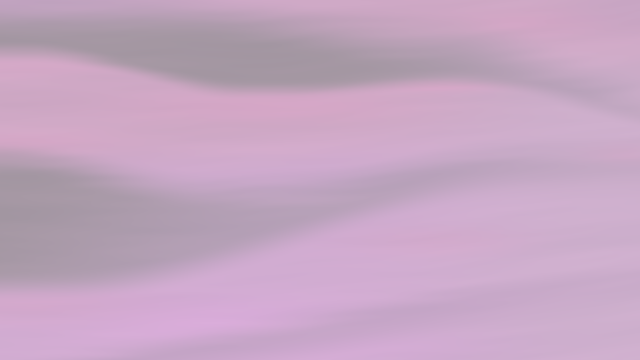
A Shadertoy shader for this background:

```glsl
#define ROSE vec3(0.81, 0.66, 0.772)
#define LILAC vec3(0.82, 0.675, 0.82)
#define PALE vec3(0.805, 0.69, 0.802)
#define ORCHID vec3(0.855, 0.675, 0.858)
#define BLUSH vec3(0.845, 0.65, 0.78)
#define GREY vec3(0.638, 0.59, 0.632)
#define MAUVE vec3(0.705, 0.625, 0.712)
#define VIOLET vec3(0.75, 0.635, 0.76)
#define STREAK_GAIN 0.015
#define STREAK_WARP 0.010

// Soft elliptical spot
float glow(vec2 p, vec2 centre, vec2 size) {
    vec2 d = (p - centre) / size;
    return exp(-dot(d, d));
}

// Coverage between two heights; softness.x is the lower edge, .y the upper
float band(float y, float low, float high, vec2 softness) {
    return smoothstep(low - softness.x, low + softness.x, y)
         * (1.0 - smoothstep(high - softness.y, high + softness.y, y));
}

// Long thin wisps from layered, warped sines
float streaks(vec2 p) {
    float sum = 0.0, gain = 0.5;
    vec2 freq = vec2(3.0, 28.0);
    for (int i = 0; i < 5; i++) {
        float phase = float(i) * 2.1;
        float warp = 1.3 * sin(p.x * freq.x * 1.7 + p.y * 9.0 + phase);
        sum += gain * sin(p.y * freq.y + warp + phase) * sin(p.x * freq.x + p.y * 7.0 + phase);
        freq *= vec2(1.5, 1.65);
        gain *= 0.72;
    }
    return sum;
}

// Pink and lilac sky behind the bands
vec3 skyColour(vec2 p) {
    vec3 c = mix(LILAC, ROSE, smoothstep(0.48, 0.68, p.y + 0.12 * (0.5 - p.x)));
    c = mix(c, PALE, 0.85 * smoothstep(0.5, 0.95, p.x) * (1.0 - smoothstep(0.7, 0.95, p.y)));
    c = mix(c, ORCHID, 0.85 * glow(p, vec2(0.34, 0.10), vec2(0.22, 0.08)));
    c = mix(c, ORCHID, 0.35 * glow(p, vec2(0.60, 0.03), vec2(0.22, 0.05)));
    c = mix(c, BLUSH, 0.70 * glow(p, vec2(0.42, 0.705), vec2(0.22, 0.045)));
    c = mix(c, BLUSH, 0.75 * glow(p, vec2(0.69, 0.765), vec2(0.10, 0.022)));
    c = mix(c, BLUSH, 0.60 * glow(p, vec2(0.83, 0.935), vec2(0.13, 0.04)));
    c = mix(c, BLUSH, 0.60 * glow(p, vec2(0.03, 0.61), vec2(0.14, 0.035)));
    c = mix(c, BLUSH, 0.40 * glow(p, vec2(0.03, 0.82), vec2(0.16, 0.03)));
    c = mix(c, BLUSH, 0.45 * glow(p, vec2(0.02, 0.15), vec2(0.20, 0.05)));
    c = mix(c, BLUSH, 0.35 * glow(p, vec2(0.68, 0.33), vec2(0.14, 0.04)));
    c = mix(c, BLUSH, 0.40 * glow(p, vec2(0.98, 0.57), vec2(0.07, 0.03)));
    return c;
}

void mainImage(out vec4 fragColor, in vec2 fragCoord) {
    vec2 p = fragCoord / iResolution.xy;
    float x = p.x;

    float wisp = streaks(vec2(x, p.y - 0.12 * x * x));
    float y = p.y + STREAK_WARP * wisp;
    vec3 colour = skyColour(vec2(x, y));

    // Top band: sinks through the left, then falls away on the right
    float fall = smoothstep(0.7, 1.1, x);
    float topHigh = 0.985 - 0.09 * smoothstep(0.2, 0.65, x) - 0.2 * fall;
    float topLow = 0.856 - 0.105 * smoothstep(0.05, 0.38, x)
                 + 0.03 * smoothstep(0.45, 0.7, x) - 0.13 * fall;
    float top = band(y, topLow, topHigh, vec2(0.028, 0.075));
    vec3 topColour = mix(GREY, MAUVE, smoothstep(0.5, 0.95, x));
    topColour = mix(topColour, MAUVE, 0.45 * smoothstep(-0.09, 0.02, y - topHigh));
    colour = mix(colour, topColour, top * (0.97 - 0.35 * smoothstep(0.65, 1.0, x)));

    // Middle band: broad on the left, thinning as it climbs
    float midHigh = 0.56 - 0.09 * smoothstep(0.0, 0.33, x) + 0.105 * smoothstep(0.4, 0.85, x);
    float midLow = 0.206 + 0.285 * smoothstep(0.1, 0.83, x);
    float middle = band(y, midLow, midHigh, vec2(0.05, 0.058));
    float lift = smoothstep(0.0, 0.5, x + 0.6 * (0.45 - y));
    vec3 midColour = mix(GREY, MAUVE, lift);
    colour = mix(colour, midColour, middle * (0.97 - 0.62 * smoothstep(0.55, 1.0, x)));

    // Low band: faint violet slope
    float low = band(y, 0.28 * x - 0.10, 0.30 * x - 0.03, vec2(0.05, 0.035));
    colour = mix(colour, VIOLET, low * (0.85 - 0.55 * smoothstep(0.5, 1.0, x)));

    // Violet haze in the top corners
    colour = mix(colour, VIOLET, 0.6 * glow(p, vec2(0.0, 1.0), vec2(0.40, 0.06)));
    colour = mix(colour, VIOLET, 0.4 * glow(p, vec2(1.0, 0.98), vec2(0.12, 0.08)));

    colour += STREAK_GAIN * wisp * vec3(1.0, 0.6, 0.75);
    fragColor = vec4(colour, 1.0);
}
```
